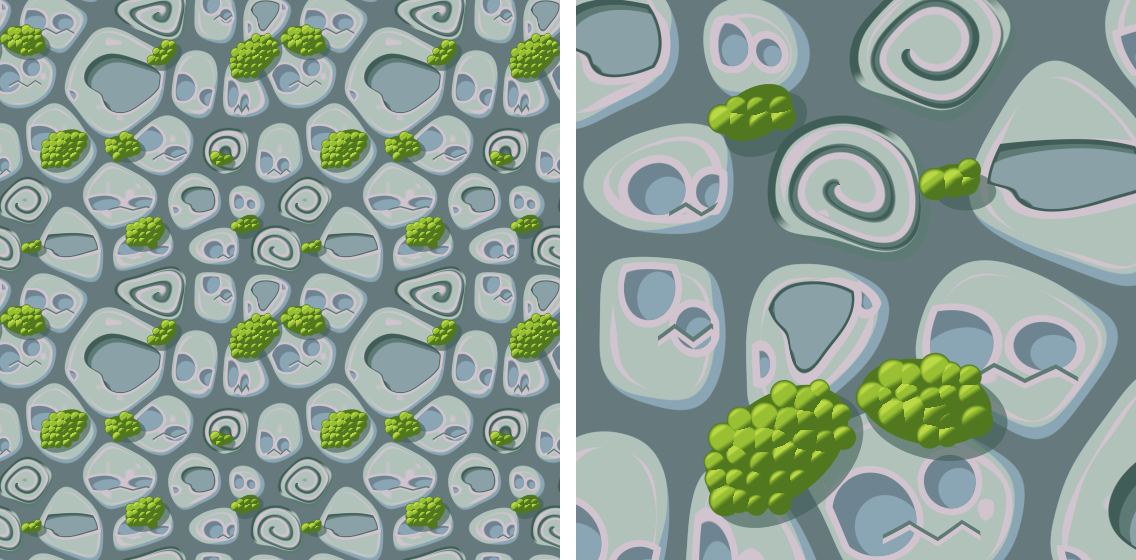
Left: the whole. Right: its middle third, enlarged.
This texture is drawn by a WebGL 2 fragment shader. Its source:

```glsl
#version 300 es
precision highp float;
// Mossy fossil paving, two repeats across and down: rounded stones from a weighted,
// wrapping Voronoi diagram, carved with pools, spirals, dimples and cracks.
// Clumps of round moss lobes are scattered over the top.
uniform vec2 u_resolution;
out vec4 fragColor;

const float TAU = 6.2831853;
const vec3 GAP = vec3(.40, .48, .49), STONE = vec3(.69, .76, .73), PINK = vec3(.82, .77, .81);
const vec3 DARK = vec3(.25, .37, .34), MID = vec3(.37, .48, .46), WATER = vec3(.54, .63, .66);
const vec3 BLUE = vec3(.54, .65, .71), MOSS = vec3(.60, .75, .20), MOSS_DARK = vec3(.32, .47, .12);
float px; // one screen pixel in tile units

vec2 hash2(vec2 p) {
  return fract(sin(vec2(dot(p, vec2(127.1, 311.7)), dot(p, vec2(269.5, 183.3)))) * 43758.5);
}
vec2 wrapDelta(vec2 v) { return fract(v + .5) - .5; }
float fill(float d) { return 1. - smoothstep(-px, px, d); }

// Value noise with n cells per tile, wrapping at the tile edge
float noise(vec2 p, float n) {
  vec2 c = floor(p * n), f = fract(p * n);
  f = f * f * (3. - 2. * f);
  float a = hash2(mod(c, n)).x, b = hash2(mod(c + vec2(1, 0), n)).x;
  float d = hash2(mod(c + vec2(0, 1), n)).x, e = hash2(mod(c + 1., n)).x;
  return mix(mix(a, b, f.x), mix(d, e, f.x), f.y);
}

// Stone sites: a jittered 4 x 5 grid, stretched around the largest stone
void stoneSite(int i, out vec2 pos, out vec2 size, out float weight) {
  vec2 id = vec2(i % 4, i / 4), h = hash2(id + 5.);
  vec2 g = (id + .5 + .4 * (h - .5) + vec2(.5 - .5 * mod(id.y, 2.), 0)) / vec2(4, 5);
  vec2 phase = TAU * (g - vec2(.375, .7)), bend = vec2(.08, .06);
  pos = g + bend * sin(phase);
  weight = .006 * h.x + .02 * smoothstep(1.3, 2., cos(phase.x) + cos(phase.y));
  size = vec2(.125, .1) * (1. + TAU * bend * cos(phase)) * (1. + 8. * weight);
}

// Heart-like basin outline in stone coordinates
float basin(vec2 q) {
  float a = atan(q.y, q.x);
  return length(q) - .62 * (1. + .1 * sin(3. * a + 1.) - .35 * exp(-7. * (1. - cos(a - 3.9))));
}

vec3 paving(vec2 p) {
  vec2 w = p + .018 * (vec2(noise(p, 9.), noise(p + .37, 9.)) - .5);
  vec2 pos, size, nearPos, s;
  float weight, nearPower = 9., sum = 0.;
  int id = 0;
  for (int i = 0; i < 20; i++) {
    stoneSite(i, pos, size, weight);
    vec2 r = wrapDelta(pos - w);
    float power = dot(r, r) - weight;
    if (power < nearPower) { nearPower = power; nearPos = r; s = size; id = i; }
  }
  for (int i = 0; i < 20; i++) {
    if (i == id) continue;
    stoneSite(i, pos, size, weight);
    vec2 r = wrapDelta(pos - w);
    float power = dot(r, r) - weight;
    sum += exp(-45. * (power - nearPower) / (2. * length(r - nearPos)));
  }
  float n = noise(p, 14.), unit = min(s.x, s.y);
  float edge = -log(sum) / 45. - .008 - .006 * n;
  vec2 q = -nearPos / s;
  float side = dot(normalize(q + 1e-4), vec2(.7, -.7)), kind = mod(float(id % 4 * 2 + id / 4), 5.);

  // Body with a shaded edge and a broken pink rim
  vec3 rimShade = kind == 1. ? MID : BLUE;
  vec3 col = mix(GAP, rimShade, fill(-edge));
  col = mix(col, STONE, fill(.010 * smoothstep(-.1, .8, side) - edge));
  col = mix(col, PINK, fill(abs(edge - .015) - .008 * (n - .3)));
  col = mix(col, PINK, fill((.87 - noise(p, 26.)) * .03) * step(.03, edge));

  if (kind == 1.) { // carved spiral following the outline
    float pitch = .34 * unit, turn = fract(edge / pitch + atan(q.y, q.x) / TAU);
    float inside = fill(.010 - edge);
    col = mix(col, PINK, inside * fill((abs(turn - .66) - .11) * pitch));
    col = mix(col, MID, inside * fill((abs(turn - .40) - .15) * pitch));
    col = mix(col, DARK, inside * fill((abs(turn - .35) - .12 * n) * pitch));
    col = mix(col, DARK, fill(abs(edge - .003) - .004) * smoothstep(.1, -.3, side));
    return col;
  }
  // Paired dimples, pushed outward on stones that hold a pool
  float heading = 2.6 + hash2(vec2(id, 8)).x * 1.2;
  for (int k = 0; k < 2; k++) {
    float a = heading + float(k) * 2.7, reach = kind == 0. ? .88 : .38;
    float radius = (kind == 0. ? .13 : .36) - .13 * float(k) * step(.5, kind);
    vec2 v = q - reach * vec2(cos(a), sin(a));
    float d = max((length(v) - radius) * unit, .014 - edge);
    float lit = (length(v - radius * vec2(.35, -.3)) - radius * .8) * unit;
    col = mix(col, PINK, fill(d - .008));
    col = mix(col, BLUE * .8, fill(d));
    col = mix(col, BLUE, fill(max(d, lit)));
  }
  if (kind == 0.) { // sunken pool with a dark upper-left wall
    float d = max(basin(q) * unit, .018 - edge);
    col = mix(col, PINK, fill(d - .009 * smoothstep(-.6, .4, side)));
    col = mix(col, DARK, fill(d));
    col = mix(col, MID, fill(max(d + .004, basin(q - vec2(.06, -.10)) * unit)));
    col = mix(col, WATER, fill(max(d + .003, basin(q - vec2(.12, -.19)) * unit)));
  }
  if (kind > 2.5) { // zigzag crack with a pale lower lip
    float zig = .3 * abs(fract(q.x * 2.2) - .5) - .42, span = (abs(q.x - .2) - .42) * unit;
    float d = (q.y - zig) * unit;
    col = mix(col, PINK, fill(max(max(abs(d + .005) - .004, span), .012 - edge)));
    col = mix(col, MID, fill(max(max(abs(d) - .0025, span), .012 - edge)));
  }
  return col;
}

// Distance to the nearest of nine tilted moss clumps
float clump(vec2 p) {
  float d = 1.;
  for (int k = 0; k < 9; k++) {
    vec2 id = vec2(k % 3, k / 3), h = hash2(id + 31.);
    vec2 v = wrapDelta(p - (id + .2 + .6 * h) / 3.);
    float a = 1.1 * h.x - .3, r = .025 + .06 * fract(float(k) * .618);
    v = mat2(cos(a), -sin(a), sin(a), cos(a)) * v;
    d = min(d, length(v * vec2(.85, 1.35)) - r);
  }
  return d;
}

vec3 addMoss(vec3 col, vec2 p) {
  float body = clump(p), top = 0., shade = 0., cover = fill(body);
  if (body > .06) return col;
  col = mix(col, DARK, .6 * fill(clump(p + vec2(-.012, .014)) - .006));
  float tone = 14. * (body - clump(p + vec2(.02, -.02)));
  vec2 cell = floor(p * 40.);
  for (int k = 0; k < 9; k++) { // round lobes whose centres lie inside a clump
    vec2 c = cell + vec2(k % 3, k / 3) - 1., h = hash2(mod(c, 40.) + 70.);
    c = (c + .5 + .6 * (h - .5)) / 40.;
    float r = .012 + .008 * h.x;
    vec2 v = p - c;
    float height = 1. - length(v) / r;
    if (clump(c) > 0.) continue;
    cover = max(cover, fill(-height * r));
    if (height > top) { top = height; shade = dot(v, vec2(-.6, .8)) / r + .5 * (h.y - .5); }
  }
  vec3 moss = mix(MOSS_DARK, MOSS, smoothstep(-.4, .1, shade + tone) * smoothstep(0., .2, top));
  moss = mix(moss, vec3(.73, .85, .27), smoothstep(.35, .55, shade) * smoothstep(.15, .3, top));
  return mix(col, moss, cover);
}

void main() {
  px = 1.4 / u_resolution.y;
  vec2 p = fract(2. * gl_FragCoord.xy / u_resolution);
  fragColor = vec4(addMoss(paving(p), p), 1);
}
```
